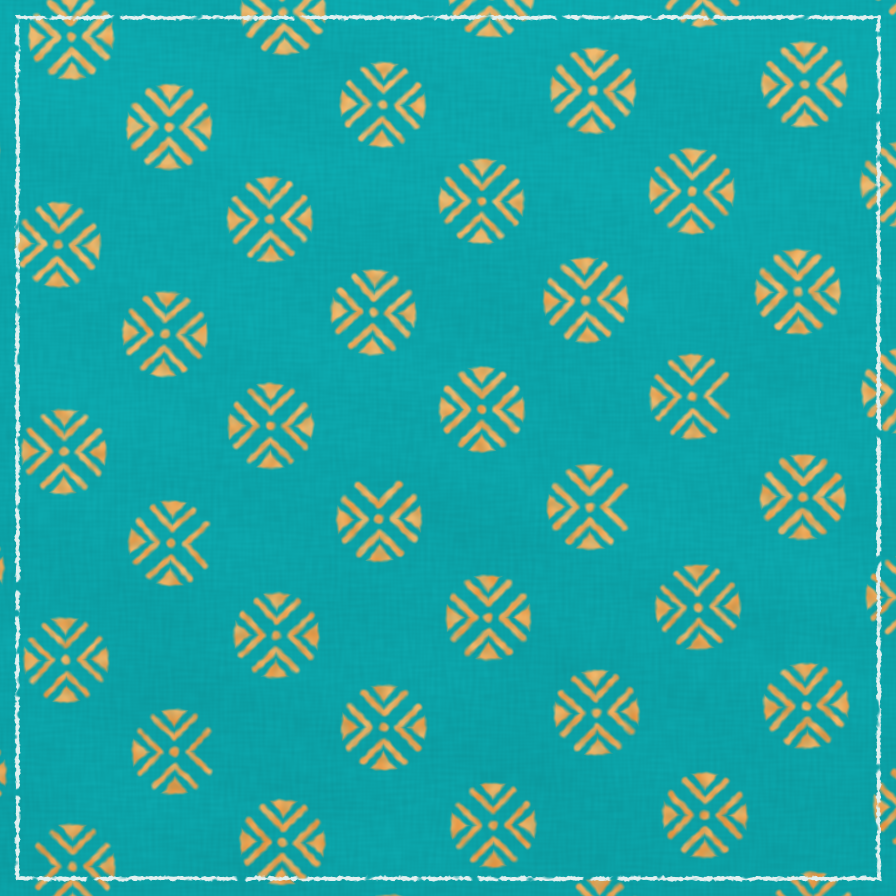
A WebGL 2 fragment shader for this pattern:

```glsl
#version 300 es
precision highp float;
// Teal cotton block-printed with staggered orange medallions inside a chalky frame.
// A skewed lattice finds the nearest medallion; each is a folded distance function.
// Gradient noise supplies the weave, creases, uneven ink and the ragged chalk.

uniform vec2 u_resolution;
out vec4 fragColor;

const vec3 TEAL = vec3(0.045, 0.645, 0.665);
const vec3 INK_LIGHT = vec3(0.95, 0.73, 0.43);
const vec3 INK_DEEP = vec3(0.90, 0.58, 0.25);
const vec3 CHALK = vec3(0.88, 0.94, 0.94);

const vec2 LATTICE_ORIGIN = vec2(0.0716, 0.496);
const float COLUMN_PITCH = 0.1176;
const float ROW_PITCH = 0.2318;
const float COLUMN_DROP = 0.1068;
const float MEDALLION_RADIUS = 0.0482;

float hash(vec2 p) {
    return fract(sin(dot(p, vec2(127.1, 311.7))) * 43758.5);
}

vec2 gradientAt(vec2 cell) {
    float angle = 6.28318 * hash(cell);
    return vec2(cos(angle), sin(angle));
}

// Gradient noise, about -0.7 to 0.7
float noise(vec2 p) {
    vec2 i = floor(p), f = fract(p);
    vec2 w = f * f * f * (f * (f * 6.0 - 15.0) + 10.0);
    vec2 e = vec2(1.0, 0.0);
    float low = mix(dot(gradientAt(i), f), dot(gradientAt(i + e), f - e), w.x);
    float high = mix(dot(gradientAt(i + e.yx), f - e.yx),
                     dot(gradientAt(i + 1.0), f - 1.0), w.x);
    return mix(low, high, w.y);
}

float segment(vec2 p, vec2 a, vec2 b) {
    vec2 pa = p - a, ba = b - a;
    return length(pa - ba * clamp(dot(pa, ba) / dot(ba, ba), 0.0, 1.0));
}

float coverage(float d, float softness) {
    return 1.0 - smoothstep(-softness, softness, d);
}

// Sideways sway of the printed rows
float rowDrift(float y) {
    float depth = 1.0 - y;
    return 0.026 * (depth - 0.586) + 0.0234 * exp(-35.0 * depth * depth);
}

// Centre of the medallion nearest to p; id receives its column and row
vec2 medallionCentre(vec2 p, out vec2 id) {
    id.x = round((p.x - LATTICE_ORIGIN.x - rowDrift(p.y)) / COLUMN_PITCH);
    float columnY = LATTICE_ORIGIN.y - COLUMN_DROP * id.x + 0.0117 * sin(0.45 * id.x);
    id.y = round((p.y - columnY) / ROW_PITCH);
    float y = columnY + ROW_PITCH * id.y;
    vec2 jitter = vec2(hash(id + 3.1), hash(id + 8.7)) - 0.5;
    return vec2(LATTICE_ORIGIN.x + COLUMN_PITCH * id.x + rowDrift(y), y) + 0.004 * jitter;
}

// Unit medallion: centre dot, four chevrons and four rounded wedges
float medallion(vec2 q, vec2 id, float halfWidth) {
    vec2 a = abs(q);
    vec2 folded = vec2(max(a.x, a.y), min(a.x, a.y));
    float side = a.x > a.y ? sign(q.x) : 3.0 * sign(q.y);
    float chevron = segment(folded, vec2(0.325, 0.0), vec2(0.795, 0.475)) - halfWidth;
    float wedge = max(length(q) - 0.94, 0.78 * (folded.y - 0.8 * (folded.x - 0.66))) - 0.04;
    wedge += step(hash(id + side * 5.3), 0.04);   // an occasional unprinted wedge
    float dotShape = length(q) - 0.105;
    return min(min(chevron, wedge), dotShape);
}

// Fine crossing threads, soft creases and a slight fall in light
vec3 cloth(vec2 p) {
    float threads = noise(p * vec2(260.0, 34.0)) + noise(p * vec2(34.0, 260.0) + 40.0);
    float creases = noise(vec2(p.x * 3.0, p.y * 16.0 + p.x * 4.0));
    float blotches = noise(p * 6.0 + 11.0);
    float light = 0.97 + 0.045 * p.y + 0.035 * threads + 0.025 * creases + 0.025 * blotches;
    return TEAL * light;
}

float chalkFrame(vec2 p, float pixel) {
    vec2 c = abs(p - 0.5);
    float line = abs(max(c.x, c.y) - 0.4805);
    float ragged = 0.0021 + 0.0022 * noise(p * 150.0) + 0.0016 * noise(p * 310.0 + 7.0);
    float worn = smoothstep(-0.42, -0.18, noise(p * 65.0 + 23.0));
    return coverage(line - ragged, max(0.0008, 0.75 * pixel)) * worn;
}

void main() {
    vec2 p = gl_FragCoord.xy / u_resolution;
    float pixel = 1.0 / min(u_resolution.x, u_resolution.y);
    vec3 color = cloth(p);

    // Printed medallion with slight turn, pressure and ragged outline
    vec2 id;
    vec2 q = (p - medallionCentre(p, id)) / MEDALLION_RADIUS;
    float turn = 0.12 * (hash(id + 17.0) - 0.5);
    q = mat2(cos(turn), sin(turn), -sin(turn), cos(turn)) * q;
    float halfWidth = mix(0.060, 0.082, hash(id + 29.0));
    float d = medallion(q, id, halfWidth) + 0.035 * noise(p * 130.0);
    float ink = coverage(d, max(0.05, 0.75 * pixel / MEDALLION_RADIUS));
    ink *= 0.95 + 0.15 * noise(p * 95.0 + 5.0);
    float depth = clamp(0.65 - 0.5 * p.y + 0.9 * noise(p * 70.0 + 60.0), 0.0, 1.0);
    color = mix(color, mix(INK_LIGHT, INK_DEEP, depth), clamp(ink, 0.0, 1.0));

    color = mix(color, CHALK, chalkFrame(p, pixel));
    fragColor = vec4(color, 1.0);
}
```
